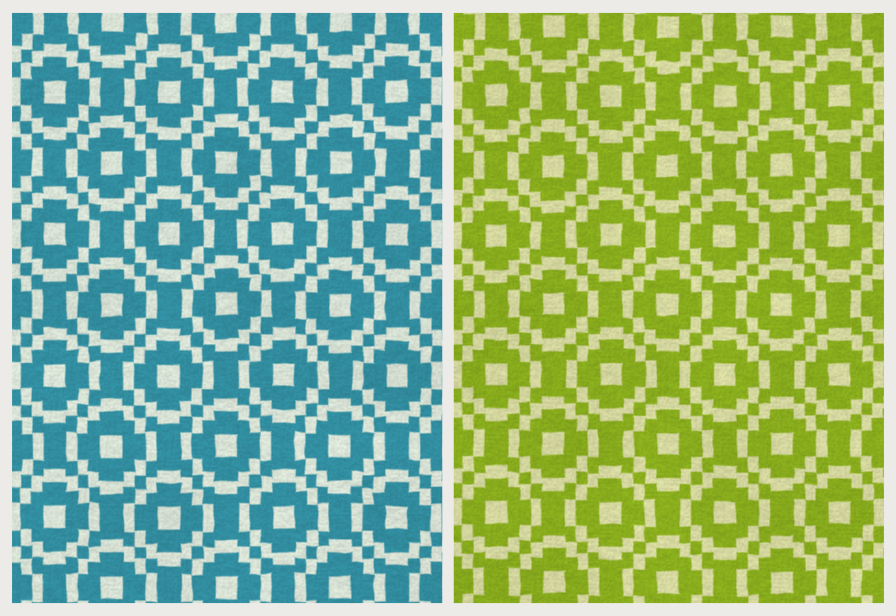
A Shadertoy shader for this pattern:

```glsl
#define PANEL_HALF vec2(0.3492, 0.479)
#define PANEL_SHIFT 0.3585
#define COLUMN_PITCH 0.1851
#define ROW_PITCH_LEFT 0.2301
#define ROW_PITCH_RIGHT 0.2256
#define EDGE_SOFTNESS 0.0021
#define JITTER 0.14
#define WOBBLE 0.16
#define GRAIN 0.075

// One medallion spans a tile of this many stitch units.
const vec2 TILE = vec2(10.0, 12.0);

float hash(vec2 p) {
    return fract(sin(dot(p, vec2(127.1, 311.7))) * 43758.5453);
}

float noise(vec2 p) {
    vec2 i = floor(p), f = fract(p);
    f = f * f * (3.0 - 2.0 * f);
    return mix(mix(hash(i), hash(i + vec2(1, 0)), f.x),
               mix(hash(i + vec2(0, 1)), hash(i + vec2(1, 1)), f.x), f.y);
}

float box(vec2 p, vec2 halfSize) {
    vec2 d = abs(p) - halfSize;
    return length(max(d, 0.0)) + min(max(d.x, d.y), 0.0);
}

// Stepped ring around a plain square
float medallion(vec2 p) {
    float outer = min(min(box(p, vec2(1.0, 4.05)), box(p, vec2(2.0, 3.45))),
                      min(box(p, vec2(3.0, 2.45)), box(p, vec2(3.95, 1.2))));
    float inner = min(min(box(p, vec2(1.05, 2.95)), box(p, vec2(2.05, 2.15))),
                      box(p, vec2(3.0, 1.1)));
    return min(max(outer, -inner), box(p, vec2(0.95)));
}

// Two interleaved lattices, each tile slightly displaced
float lattice(vec2 p, vec2 pitch, float seed) {
    float d = 1e3;
    for (int k = 0; k < 2; k++) {
        vec2 q = p / pitch + 0.5 * float(k);
        vec2 id = floor(q + 0.5);
        vec2 key = id + seed + 31.0 * float(k);
        vec2 shift = (vec2(hash(key), hash(key + 7.3)) - 0.5) * JITTER;
        d = min(d, medallion((q - id) * TILE + shift));
    }
    return d;
}

// Fine speckle with short crosswise threads
float weave(vec2 p) {
    float speckle = noise(p * 330.0);
    float threads = noise(p * vec2(90.0, 300.0) + 19.0);
    float shade = noise(p * 9.0 + 5.0);
    return 0.6 * speckle + 0.4 * threads - 0.5 + 0.3 * (shade - 0.5);
}

void mainImage(out vec4 fragColor, in vec2 fragCoord) {
    vec2 p = (fragCoord - 0.5 * iResolution.xy) / iResolution.y;
    float soft = max(EDGE_SOFTNESS, 0.75 / iResolution.y);

    // Select the panel
    bool right = p.x > 0.0;
    vec2 local = p - vec2(right ? PANEL_SHIFT : -PANEL_SHIFT, 0.0);
    vec2 pitch = vec2(COLUMN_PITCH, right ? ROW_PITCH_RIGHT : ROW_PITCH_LEFT);
    vec3 ground = right ? vec3(0.53, 0.67, 0.11) : vec3(0.19, 0.55, 0.62);
    vec3 motif = right ? vec3(0.83, 0.84, 0.62) : vec3(0.84, 0.88, 0.83);

    // Slightly uneven stitching
    vec2 unit = pitch / TILE;
    vec2 wobble = vec2(noise(p * 60.0), noise(p * 60.0 + 43.0)) - 0.5;
    vec2 stitched = local + vec2(0.0017, -0.0057) + wobble * WOBBLE * unit;
    float d = lattice(stitched, pitch, right ? 17.0 : 3.0) * unit.x;

    // Cloth colours and texture
    vec3 cloth = mix(motif, ground, smoothstep(-soft, soft, d));
    cloth *= 1.0 + GRAIN * 2.0 * weave(p + 2.0);

    // Pale surround
    float frame = smoothstep(-0.5 * soft, 0.5 * soft, box(local, PANEL_HALF));
    vec3 surround = vec3(0.925, 0.92, 0.91);
    fragColor = vec4(mix(cloth, surround, frame), 1.0);
}
```
